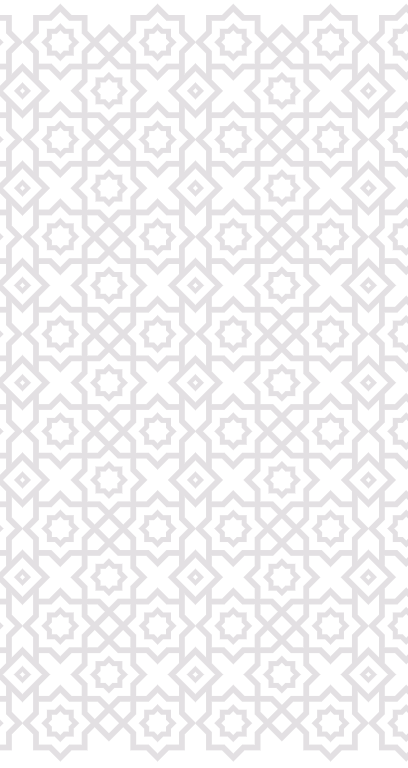
Write a Shadertoy shader that draws this pattern.

```glsl
// Mirrored lattice of eight-pointed star rings, strapwork and nested diamonds.

// Lengths are in star pitches: one pitch separates neighbouring star rows.
const float CANVAS_HEIGHT = 15.79;            // pitches from bottom to top
const vec2  ORIGIN = vec2(2.24, 0.922);       // first strap crossing
const float ROWS = 14.0;                      // pitches from first to last row
const float FOLD = 1.778;                     // half the horizontal repeat
const float STAR_SIZE = 0.5;                  // centre line of the star outline
const float STRAP = 0.0596;                   // half width of every strap
const vec2  RING = vec2(0.173, 0.276);        // inner and outer size of star ring
const float CROSS_SIZE = 0.2071;              // diamond where four stars meet
const float DIAMOND_SIZE = 0.343;             // diamond on the fold line
const vec2  DIAMOND_CORE = vec2(0.037, 0.125);// white dot and its grey surround
const vec3  PAPER = vec3(1.0);
const vec3  INK = vec3(0.89, 0.88, 0.89);

float diamond(vec2 p) {
    p = abs(p);
    return (p.x + p.y) * 0.70711;
}

// Size of the eight-pointed star (square joined with diamond) through p
float star(vec2 p) {
    vec2 q = abs(p);
    return min(max(q.x, q.y), diamond(p));
}

float strap(float size, float centre) {
    return abs(size - centre) - STRAP;
}

float band(float size, vec2 limits) {
    return max(limits.x - size, size - limits.y);
}

float starMotif(vec2 p) {
    float size = star(p);
    return min(strap(size, STAR_SIZE), band(size, RING));
}

float diamondMotif(vec2 p) {
    float size = diamond(p);
    return min(strap(size, DIAMOND_SIZE), band(size, DIAMOND_CORE));
}

void mainImage(out vec4 fragColor, in vec2 fragCoord) {
    float pixel = CANVAS_HEIGHT / iResolution.y;
    vec2 p = fragCoord * pixel - ORIGIN;

    // Mirror everything into one quarter of the repeat
    vec2 period = vec2(FOLD, 1.0);
    vec2 q = abs(mod(p + period, 2.0 * period) - period);

    // Main rows: stars and the crossings between them
    float d = min(starMotif(q - vec2(1.0, 0.0)), strap(diamond(q), CROSS_SIZE));

    // Between the rows: offset stars, fold diamonds and upright links
    if (p.y > 0.0 && p.y < ROWS) {
        vec2 onFold = q - vec2(FOLD, 1.0);
        float link = max(strap(q.x, 1.0 + STAR_SIZE),
                         max(STAR_SIZE - q.y, DIAMOND_SIZE - diamond(onFold)));
        d = min(d, starMotif(q - vec2(0.0, 1.0)));
        d = min(d, min(diamondMotif(onFold), link));
    }

    float ink = clamp(0.5 - d / pixel, 0.0, 1.0);
    fragColor = vec4(mix(PAPER, INK, ink), 1.0);
}
```
